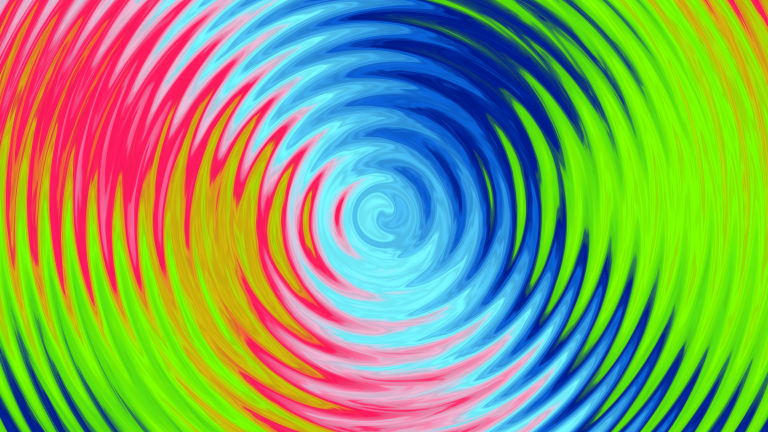
A WebGL 2 fragment shader for this background:

```glsl
#version 300 es
precision highp float;

uniform vec2 u_resolution;
out vec4 fragColor;

const float TAU = 6.2831853;

// Cyclic ramp: navy, sky, cyan, pink, red, orange, lime, green, and back
const vec3 RAMP[10] = vec3[10](
    vec3(0.00, 0.11, 0.56), vec3(0.04, 0.37, 0.82),
    vec3(0.19, 0.59, 0.88), vec3(0.30, 0.75, 0.94),
    vec3(0.45, 0.95, 1.00), vec3(0.91, 0.70, 0.81),
    vec3(1.00, 0.10, 0.36), vec3(0.80, 0.70, 0.04),
    vec3(0.48, 0.98, 0.00), vec3(0.33, 0.86, 0.05));

vec3 rampColor(float phase) {
    float t = fract(phase) * 10.0;
    int i = int(t) % 10;
    return mix(RAMP[i], RAMP[(i + 1) % 10], smoothstep(0.05, 0.95, fract(t)));
}

vec2 hashGradient(vec2 cell) {
    vec2 h = vec2(dot(cell, vec2(127.1, 311.7)), dot(cell, vec2(269.5, 183.3)));
    return fract(sin(h) * 43758.5) * 2.0 - 1.0;
}

float gradientNoise(vec2 p) {
    vec2 i = floor(p), f = fract(p);
    vec2 u = f * f * (3.0 - 2.0 * f);
    vec2 e = vec2(0.0, 1.0);
    float low = mix(dot(hashGradient(i), f),
                    dot(hashGradient(i + e.yx), f - e.yx), u.x);
    float high = mix(dot(hashGradient(i + e), f - e),
                     dot(hashGradient(i + 1.0), f - 1.0), u.x);
    return mix(low, high, u.y);
}

float fbm(vec2 p) {
    float sum = 0.0, amplitude = 0.5;
    for (int i = 0; i < 4; i++) {
        sum += amplitude * gradientNoise(p);
        p = mat2(1.6, 1.2, -1.2, 1.6) * p + 3.7;
        amplitude *= 0.5;
    }
    return sum;
}

vec2 rotate(vec2 p, float angle) {
    float c = cos(angle), s = sin(angle);
    return vec2(c * p.x - s * p.y, s * p.x + c * p.y);
}

float blob(vec2 p, vec2 center, float radius) {
    vec2 d = (p - center) / radius;
    return exp(-dot(d, d));
}

// Concentric waves push points in and out and swing them sideways
vec2 ripple(vec2 p) {
    float r = length(p);
    float wave = TAU * (12.3 * r + 4.0 * r * r - 0.35);
    float push = smoothstep(0.0, 0.1, r) * (0.085 * cos(wave) + 0.01 * cos(wave * 3.0));
    float swing = (0.20 + 0.18 * exp(-3.0 * r)) * sin(wave);
    vec2 stretched = p * (1.0 + push / max(r, 0.001));
    return rotate(stretched, 3.0 * exp(-24.0 * r) - swing);
}

// Broad colour phase, falling from left to right and upward
float phaseField(vec2 p) {
    float phase = 0.25 - 0.5 * tanh(2.2 * p.x) - 0.4 * p.y;
    // Lower right and upper right
    phase += 0.33 * blob(p, vec2(0.24, -0.42), 0.23);
    phase -= 0.07 * blob(p, vec2(0.80, -0.42), 0.30);
    phase += 0.20 * blob(p, vec2(0.40, 0.42), 0.25);
    phase += 0.12 * blob(p, vec2(0.75, 0.45), 0.35);
    // Middle, from the left of the centre to its right
    phase += 0.18 * blob(p, vec2(-0.30, 0.00), 0.17);
    phase += 0.08 * blob(p, vec2(-0.40, 0.14), 0.13);
    phase += 0.15 * blob(p, vec2(0.14, -0.05), 0.17);
    phase -= 0.06 * blob(p, vec2(0.50, 0.00), 0.20);
    // Outer left, from top to bottom
    phase += 0.07 * blob(p, vec2(-0.62, 0.48), 0.28);
    phase -= 0.12 * blob(p, vec2(-0.63, 0.04), 0.20);
    phase += 0.07 * blob(p, vec2(-0.58, -0.24), 0.16);
    phase += 0.05 * blob(p, vec2(-0.80, -0.54), 0.22);
    return phase;
}

vec3 shade(vec2 p) {
    vec2 q = ripple(p);
    float grain = fbm(q * vec2(9.0, 6.0));
    float phase = phaseField(q) + 0.13 * grain;
    // Fine contour lines follow the bent colour bands
    float contour = sin(TAU * (phase * 14.0 + grain * 2.0));
    vec3 color = rampColor(phase + 0.012 * contour);
    return color * (1.0 + 0.04 * contour);
}

void main() {
    vec3 color = vec3(0.0);
    // Average a 3 by 3 grid of samples to smooth the edges
    for (int i = 0; i < 9; i++) {
        vec2 offset = (vec2(i % 3, i / 3) - 1.0) / 3.0;
        vec2 p = (gl_FragCoord.xy + offset - 0.5 * u_resolution) / u_resolution.y;
        color += shade(p);
    }
    fragColor = vec4(clamp(color / 9.0, 0.0, 1.0), 1.0);
}
```
